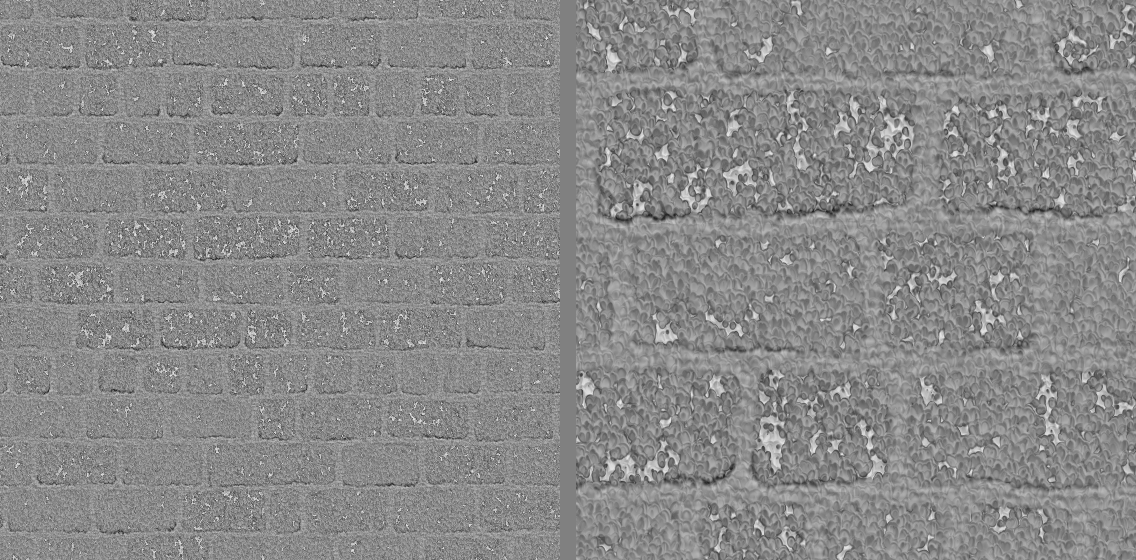
Left: the whole. Right: its middle third, enlarged.
This texture map is drawn by a WebGL 2 fragment shader. Its source:

```glsl
#version 300 es
precision highp float;
// Worn grey brick wall seen as fine relief: twelve courses, each with one odd brick
// and equal bricks filling the rest. Rounded-box distances give the bricks, layered
// sines bend the joints, and tiling cellular noise gives lit grain and flaking.
uniform vec2 u_resolution;
out vec4 fragColor;

const float TAU = 6.28319;
const float COURSES = 12.0;
const float MORTAR_GREY = 0.555;
const float BRICK_GREY = 0.548;

// Per course, bottom up: left edge of odd brick, its width, count of equal bricks
const vec3 COURSE[12] = vec3[12](
  vec3(0.378, 0.221, 5.0), vec3(0.478, 0.063, 6.0), vec3(0.366, 0.237, 5.0),
  vec3(0.454, 0.079, 6.0), vec3(0.017, 0.079, 12.0), vec3(0.434, 0.090, 6.0),
  vec3(0.510, 0.102, 6.0), vec3(0.339, 0.203, 5.0), vec3(0.411, 0.200, 5.0),
  vec3(0.341, 0.198, 5.0), vec3(0.370, 0.141, 11.0), vec3(0.303, 0.228, 5.0));

struct Brick { vec2 local; vec2 halfSize; vec2 id; };

vec2 hash2(vec2 p) {
  vec3 h = fract(p.xyx * vec3(0.1031, 0.1030, 0.0973));
  h += dot(h, h.yzx + 33.33);
  return fract((h.xx + h.yz) * h.zy);
}

// Distance to the nearest scattered point, repeating once per canvas
float cellular(vec2 p, vec2 cells) {
  vec2 base = floor(p * cells);
  vec2 f = p * cells - base;
  float nearest = 4.0;
  for (int y = -1; y <= 1; y++) {
    for (int x = -1; x <= 1; x++) {
      vec2 o = vec2(x, y);
      vec2 d = o + hash2(mod(base + o, cells) + cells.x) - f;
      nearest = min(nearest, dot(d, d));
    }
  }
  return sqrt(nearest);
}

// Cellular bumps lit from one side, averaging to zero
float relief(vec2 p, vec2 cells, vec2 light) {
  return cellular(p, cells) - cellular(p + light, cells);
}

// Tiling layered sines
float waves(vec2 p, float phase) {
  float a = sin(TAU * (3.0 * p.x + 5.0 * p.y) + phase);
  float b = sin(TAU * (11.0 * p.x - 7.0 * p.y) + phase * 2.0 + a);
  float c = sin(TAU * (29.0 * p.x + 23.0 * p.y) + phase * 3.0 + b);
  return 0.5 * a + 0.3 * b + 0.2 * c;
}

float roundedBox(vec2 p, vec2 halfSize, float radius) {
  vec2 q = abs(p) - halfSize + radius;
  return length(max(q, 0.0)) + min(max(q.x, q.y), 0.0) - radius;
}

Brick findBrick(vec2 p) {
  // Slightly uneven course heights
  float v = p.y * COURSES + 0.023 + 0.078 * cos(TAU * (p.y - 0.6));
  float row = floor(v + 0.5);
  float course = mod(row, COURSES);
  vec3 c = COURSE[int(course)];
  float x = fract(p.x - c.x);
  float width = c.y, index = 0.0, left = 0.0;
  if (x > c.y) {
    width = (1.0 - c.y) / c.z;
    index = 1.0 + min(floor((x - c.y) / width), c.z - 1.0);
    left = c.y + (index - 1.0) * width;
  }
  vec2 id = vec2(index, course);
  vec2 vary = hash2(id + 7.0);
  vec2 local = vec2(x - left - 0.5 * width, (v - row) / COURSES);
  local.y += (vary.x - 0.5) * 0.05 * local.x;
  vec2 halfSize = vec2(0.5 * width - 0.0055, 0.0362) - 0.003 * vary.yx;
  return Brick(local, halfSize, id);
}

float band(float d, float width) {
  return exp(-d * d / (width * width));
}

void main() {
  vec2 p = gl_FragCoord.xy / u_resolution;
  float pixel = 1.0 / min(u_resolution.x, u_resolution.y);

  // Noise layers, from flakes to grain
  float chips = cellular(p, vec2(124.0, 92.0));
  float specks = cellular(p, vec2(236.0, 176.0));
  vec2 ragged = p + 0.007 * (vec2(chips, specks) - 0.45);
  float flakes = cellular(ragged, vec2(62.0, 44.0));
  float grain = relief(ragged, vec2(250.0, 210.0), vec2(0.0009, 0.0016));
  float strokes = relief(p, vec2(80.0, 190.0), vec2(0.0, 0.0018));

  // Brick outline with bent, ragged edges
  vec2 bent = p + 0.003 * vec2(waves(p, 0.7), waves(p, 3.1));
  Brick brick = findBrick(bent);
  vec2 vary = hash2(brick.id + 31.0);
  float d = roundedBox(brick.local, brick.halfSize, 0.009);
  d += 0.005 * (chips - 0.45) + 0.003 * (specks - 0.45);
  float inside = 1.0 - smoothstep(-pixel, pixel, d);

  // Flaked paint: small pale patches with dark rims, heaviest in the upper middle
  float zone = band(p.y - 0.6, 0.2);
  float wear = clamp(0.85 * vary.x + 0.35 * zone, 0.0, 1.0);
  float paint = 0.38 * flakes + 0.34 * chips + 0.28 * specks;
  paint += 0.03 * waves(p * 2.0, 1.3) - mix(0.69, 0.53, wear);
  float pale = smoothstep(-0.01, 0.06, paint);
  float rim = smoothstep(-0.08, -0.02, paint) * (1.0 - pale);

  float face = BRICK_GREY + grain * mix(0.20, 0.30, wear) + (specks - 0.45) * 0.12;
  face += 0.20 * pale - 0.13 * rim - 0.015 * wear * wear;
  float mortar = MORTAR_GREY + grain * 0.20 + strokes * 0.14;
  float grey = mix(mortar, face, inside);

  // Broken shadow along the edge, strongest below, with a thin pale lip outside
  float below = smoothstep(0.3, 0.9, -brick.local.y / brick.halfSize.y);
  float broken = clamp(0.6 + 0.8 * waves(p * 3.0, vary.y * 6.0), 0.0, 1.2);
  float shadow = mix(0.07, 0.27, below) * mix(0.5, 1.1, vary.y) * broken;
  grey -= shadow * band(d, 0.0018);
  grey += (0.02 + 0.3 * shadow) * band(d - 0.0042, 0.0022);

  fragColor = vec4(vec3(clamp(grey, 0.15, 0.95)), 1.0);
}
```
